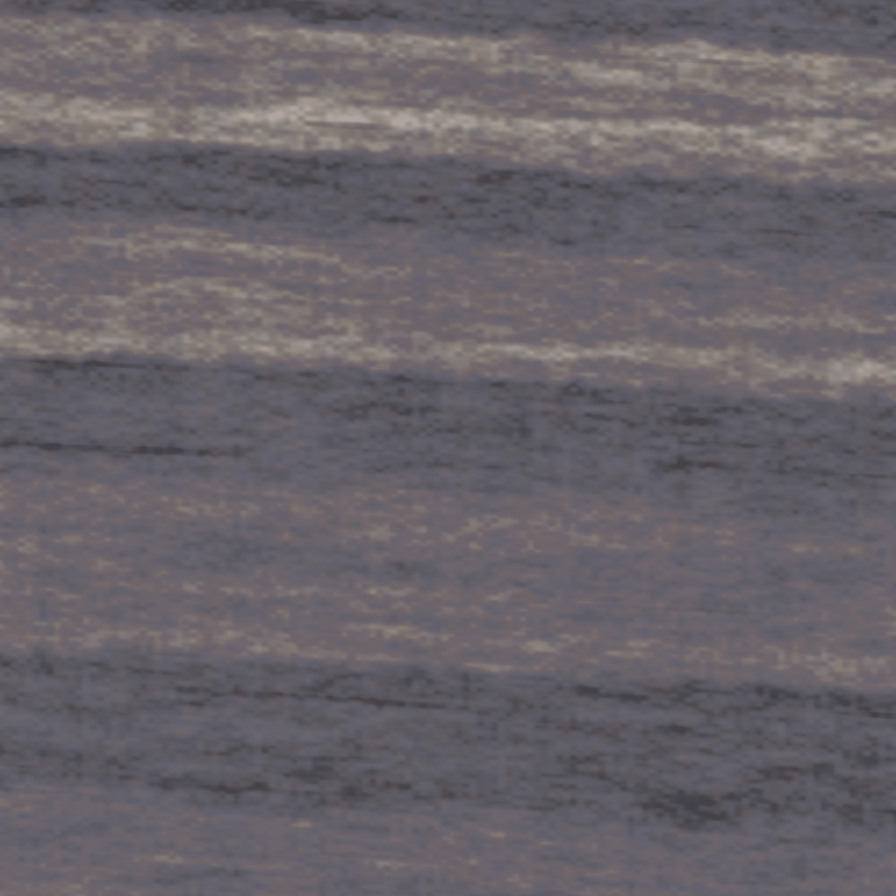
This texture is drawn by a WebGL 2 fragment shader. Its source:

```glsl
#version 300 es
precision highp float;
// Weathered strata: slate and mauve-brown beds dipping gently to the right.
// Beds thicken downward in a geometric series, each ending in a pale ledge;
// stretched value noise adds the streaks, flakes and fine grain.

#define DIP 0.052          // fall of the beds across the canvas
#define BED_GROWTH 1.4     // thickness ratio of successive beds
#define BED_SCALE 0.425
#define BED_OFFSET 0.405
#define SLATE_TONE 0.27
#define WARM_TONE 0.42
#define LEDGE_GAIN 0.31
#define ROW_GAIN 0.22
#define STREAK_GAIN 0.22
#define FLAKE_GAIN 0.25
#define GRAIN_GAIN 0.23

uniform vec2 u_resolution;
out vec4 fragColor;

float hash(vec2 p) {
  return fract(sin(dot(p, vec2(127.1, 311.7))) * 43758.5453);
}

// Value noise centred on zero
float noise(vec2 p) {
  vec2 i = floor(p), f = fract(p);
  f = f * f * (3.0 - 2.0 * f);
  float low = mix(hash(i), hash(i + vec2(1, 0)), f.x);
  float high = mix(hash(i + vec2(0, 1)), hash(i + vec2(1, 1)), f.x);
  return mix(low, high, f.y) - 0.5;
}

// Rock colours from shadow to pale ledge
vec3 rockColor(float tone) {
  float t = clamp(tone, 0.0, 1.08) * 5.0;
  vec3 c = mix(vec3(0.27, 0.26, 0.28), vec3(0.35, 0.34, 0.37), min(t, 1.0));
  c = mix(c, vec3(0.39, 0.38, 0.42), clamp(t - 1.0, 0.0, 1.0));
  c = mix(c, vec3(0.44, 0.40, 0.42), clamp(t - 2.0, 0.0, 1.0));
  c = mix(c, vec3(0.52, 0.49, 0.47), clamp(t - 3.0, 0.0, 1.0));
  return mix(c, vec3(0.64, 0.60, 0.58), max(t - 4.0, 0.0));
}

// Tone of the beds at a depth; warmth returns the share of brown rock
float bedTone(float depth, out float warmth) {
  float phase = log((depth + BED_OFFSET) / BED_SCALE) / log(BED_GROWTH);
  float bed = max(floor(phase), 0.0);
  float f = phase - bed;
  float below = min(bed, 1.0);

  float slateEnd = mix(0.10, 0.36, below);
  warmth = smoothstep(slateEnd - 0.07, slateEnd + 0.07, f)
         * (1.0 - smoothstep(0.90 + 0.05 * below, 1.0, f));
  float warmTone = WARM_TONE + 0.27 * exp(-0.7 * bed);

  // Pale ledge at the foot of the bed, dark undercuts at the slate edges
  float ledge = (f - mix(0.74, 0.88, below)) / 0.07;
  float edge = min(f, 1.0 - f) / 0.035;
  float seam = (f - slateEnd + 0.05) / 0.025;
  return mix(SLATE_TONE, warmTone, warmth)
       + LEDGE_GAIN * exp(-0.3 * bed * bed - ledge * ledge)
       - 0.08 * exp(-edge * edge)
       - 0.06 * below * exp(-seam * seam);
}

void main() {
  vec2 uv = gl_FragCoord.xy / u_resolution;
  float depth = 1.0 - uv.y - DIP * (uv.x - 0.5);
  vec2 p = vec2(uv.x, depth);

  // Ragged bed boundaries
  float ragged = depth + 0.014 * noise(p * vec2(5.0, 14.0))
               + 0.012 * noise(p * vec2(45.0, 60.0) + 7.0);
  float warmth;
  float tone = bedTone(ragged, warmth);

  // Long rows and streaks, then short flakes and grain
  tone += ROW_GAIN * mix(0.35, 1.0, warmth) * noise(p * vec2(2.5, 42.0) + 13.0);
  tone += STREAK_GAIN * noise(p * vec2(9.0, 85.0) + 29.0);
  tone += FLAKE_GAIN * noise(p * vec2(38.0, 125.0) + 41.0);
  tone += GRAIN_GAIN * noise(p * vec2(125.0, 185.0) + 53.0);
  tone += 0.12 * noise(p * vec2(4.0, 9.0) + 67.0);

  // Sparse thin dark cracks
  float crack = noise(p * vec2(5.0, 75.0) + 83.0);
  tone -= 0.12 * smoothstep(0.30, 0.45, crack);

  // Slight drift between cool and warm grains
  float tint = noise(p * vec2(60.0, 90.0) + 97.0);
  vec3 color = rockColor(tone) + tint * vec3(0.018, 0.0, -0.022);
  fragColor = vec4(color, 1.0);
}
```
